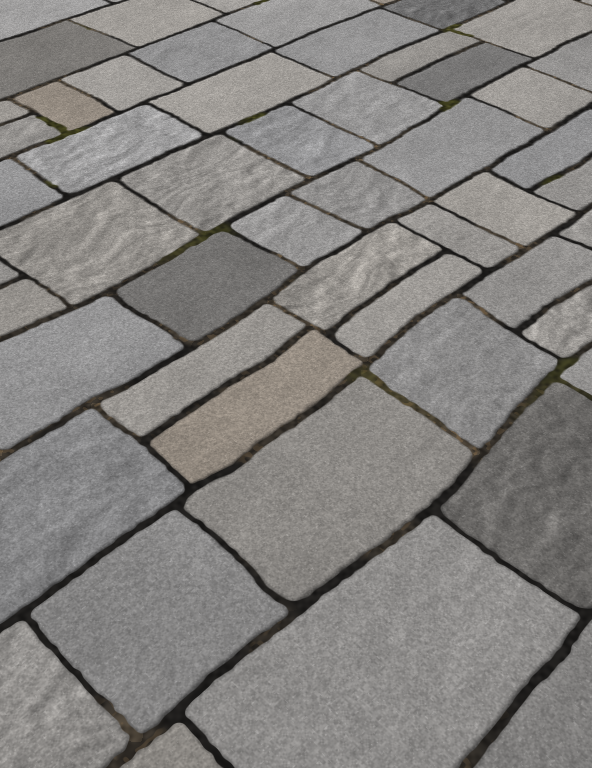
This texture is drawn by a Shadertoy shader. Its source:

```glsl
float hash(vec2 p) {
    vec3 q = fract(p.xyx * 0.1031);
    q += dot(q, q.yzx + 33.33);
    return fract((q.x + q.y) * q.z);
}

float noise(vec2 p) {
    vec2 i = floor(p), f = fract(p);
    f = f * f * (3.0 - 2.0 * f);
    return mix(mix(hash(i), hash(i + vec2(1, 0)), f.x),
               mix(hash(i + vec2(0, 1)), hash(i + vec2(1, 1)), f.x), f.y);
}

float fbm(vec2 p) {
    float sum = 0.0, amp = 0.5;
    for (int i = 0; i < 5; i++) {
        sum += amp * noise(p);
        p = mat2(1.6, 1.2, -1.2, 1.6) * p + 7.3;
        amp *= 0.55;
    }
    return sum;
}

float rowEdge(float row) {
    return row + 0.36 * (hash(vec2(row, 7.0)) - 0.5);
}

float jointEdge(float k, float row) {
    return 1.4 * (k + 0.5 * (hash(vec2(k, row)) - 0.5) + hash(vec2(row, 3.0)));
}

// Bounds (low xy, high zw) of the stone under p, with its id
vec4 stoneBounds(vec2 p, out vec2 id) {
    float row = floor(p.y);
    row += step(rowEdge(row + 1.0), p.y) - step(p.y, rowEdge(row));
    float k = floor(p.x / 1.4 - hash(vec2(row, 3.0)));
    k += step(jointEdge(k + 1.0, row), p.x) - step(p.x, jointEdge(k, row));
    vec4 box = vec4(jointEdge(k, row), rowEdge(row), jointEdge(k + 1.0, row), rowEdge(row + 1.0));
    id = vec2(k, row);

    // Some blocks are split lengthwise, others across
    float split = hash(id + 31.0);
    vec2 cut = mix(box.xy, box.zw, mix(0.38, 0.62, hash(id + 9.0)));
    if (split < 0.24) {
        if (p.y < cut.y) box.w = cut.y;
        else { box.y = cut.y; id += 0.37; }
    } else if (split < 0.38) {
        if (p.x < cut.x) box.z = cut.x;
        else { box.x = cut.x; id += 0.37; }
    }
    return box;
}

float roundedBox(vec2 p, vec2 halfSize, float radius) {
    vec2 d = abs(p) - halfSize + radius;
    return length(max(d, 0.0)) + min(max(d.x, d.y), 0.0) - radius;
}

void mainImage(out vec4 fragColor, in vec2 fragCoord) {
    vec2 uv = (fragCoord - vec2(0.5 * iResolution.x, 0.0)) / iResolution.y;

    // Ground plane in perspective, turned so the rows run diagonally
    float w = 1.0 / (1.62 - uv.y);
    vec2 ground = vec2(uv.x, 1.65) * w;
    vec2 p = 3.75 * vec2(ground.x + ground.y, ground.y - ground.x) + vec2(3.2, 5.7);
    float pixel = 5.3 * w * max(1.0, 1.65 * w) / iResolution.y;

    // Slightly crooked, chipped edges
    vec2 bent = p + 0.15 * (vec2(noise(p * 0.7), noise(p * 0.7 + 40.0)) - 0.5);
    bent += 0.03 * (vec2(noise(p * 4.0), noise(p * 4.0 + 20.0)) - 0.5);
    bent += 0.014 * (vec2(noise(p * 22.0), noise(p * 22.0 + 60.0)) - 0.5);

    vec2 id;
    vec4 box = stoneBounds(bent, id);
    vec2 local = bent - 0.5 * (box.xy + box.zw);
    vec2 halfSize = 0.5 * (box.zw - box.xy) - vec2(0.011, 0.018) - 0.009 * hash(id + 5.0);
    float dist = roundedBox(local, halfSize, 0.03 + 0.05 * hash(id + 17.0));

    // Stone colour: near-neutral greys, with a few slates and tan blocks
    float tone = hash(id + 3.0);
    vec3 stone = mix(vec3(0.545, 0.545, 0.55), vec3(0.57, 0.555, 0.535), hash(id + 12.0));
    stone *= mix(0.94, 1.06, tone);
    if (hash(id + 71.0) < 0.05) stone *= 0.78;
    if (hash(id + 53.0) < 0.05) stone *= vec3(1.03, 0.98, 0.92);
    stone *= 0.93 + 0.15 * uv.y;
    stone *= 0.93 + 0.14 * fbm(p * 2.5 + 13.0 * tone);

    // Riven relief lit from the far left
    float riven = smoothstep(0.65, 1.0, hash(id + 23.0));
    vec2 slope = p * vec2(5.0, 8.0) + 1.5 * noise(p * 3.0);
    float relief = fbm(slope) - fbm(slope + vec2(-0.15, 0.3));
    stone *= 1.0 + relief * (0.12 + 0.55 * riven);

    // Fine mineral speckle, softened with distance
    float fade = 1.0 / (1.0 + 20.0 * pixel);
    float speckle = noise(p * 120.0) + 0.8 * noise(p.yx * 67.0 + 11.0) - 0.9;
    stone *= 1.0 + 0.2 * fade * speckle;
    stone += 0.06 * fade * smoothstep(0.8, 0.97, noise(p * 83.0 + 90.0));

    // Worn rims: bright on the far side, shaded on the near side
    float nearSide = smoothstep(0.035, 0.0, local.y + halfSize.y);
    float farSide = smoothstep(0.05, 0.0, halfSize.y - local.y);
    stone *= 1.0 - 0.3 * nearSide + 0.05 * farSide;
    stone *= 1.0 - 0.2 * smoothstep(-0.02, 0.0, dist);

    // Joints: deep shadow, sandy dirt, pebbles and sparse moss
    float dirt = smoothstep(0.45, 0.7, noise(p * 2.3 + 8.0));
    vec2 edgeGap = abs(local) - halfSize;
    dirt *= edgeGap.x > edgeGap.y ? 1.0 : 0.5;
    vec3 joint = mix(vec3(0.115, 0.11, 0.105), vec3(0.27, 0.24, 0.2), dirt);
    joint *= 0.7 + 0.6 * noise(p * 38.0);
    float pebble = smoothstep(0.65, 0.82, noise(p * 34.0 + 5.0)) * dirt;
    joint = mix(joint, vec3(0.45, 0.37, 0.27), 0.7 * pebble);
    float moss = smoothstep(0.72, 0.84, noise(p * 2.1 + 50.0)) * smoothstep(0.4, 0.6, uv.y);
    vec3 mossColor = vec3(0.25, 0.25, 0.11) * (0.6 + 0.8 * noise(p * 32.0));
    joint = mix(joint, mossColor, 0.8 * moss);

    float overgrowth = 0.03 * moss * noise(p * 14.0);
    float cover = smoothstep(0.8 * pixel, -0.8 * pixel, dist + overgrowth);
    fragColor = vec4(mix(joint, stone, cover), 1.0);
}
```
